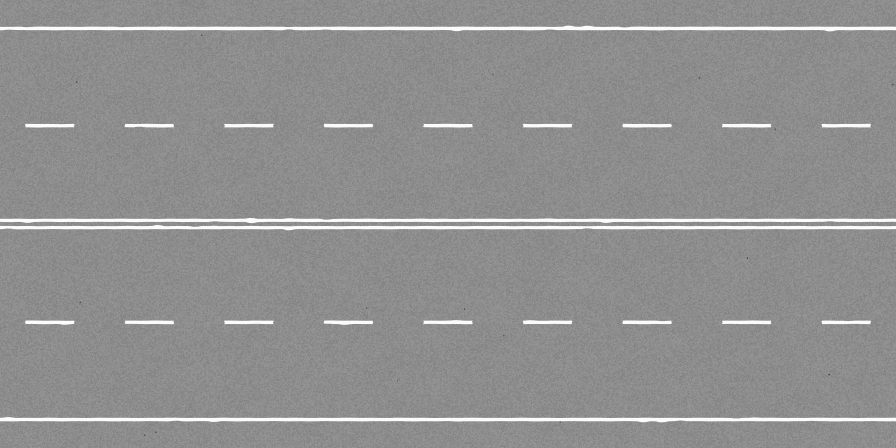
Reproduce this pattern procedurally as a Shadertoy shader.

```glsl
// A four-lane road seen from above: solid borders, a double centre line and nine
// dashes per carriageway. Stripes are box coverages with sine-worn, chipped edges;
// the asphalt is cellular grain with a faint mottling. Canvas height is one unit.

const vec3 ASPHALT = vec3(0.55);
const vec3 PAINT = vec3(0.985);
const float DASH_PERIOD = 2.0 / 9.0;
const float DASH_HALF_LENGTH = 0.0545;
const float STRIPE_HALF_WIDTH = 0.0038;

float hash(vec2 p) {
    vec3 q = fract(vec3(p.xyx) * 0.1031);
    q += dot(q, q.yzx + 33.33);
    return fract((q.x + q.y) * q.z);
}

// Distance to the nearest jittered point, with that point's random value.
vec2 cellular(vec2 p) {
    vec2 cell = floor(p);
    vec2 nearest = vec2(9.0, 0.0);
    for (int j = -1; j <= 1; j++) {
        for (int i = -1; i <= 1; i++) {
            vec2 id = cell + vec2(i, j);
            vec2 site = id + vec2(hash(id), hash(id + 71.7));
            float d = distance(p, site);
            if (d < nearest.x) nearest = vec2(d, hash(id + 19.3));
        }
    }
    return nearest;
}

// Small ripple along a paint edge, plus occasional chips and drips.
float edgeWear(float x, float seed) {
    float ripple = 0.00018 * (sin(x * 47.0 + seed * 5.1) + sin(x * 113.0 + seed * 2.7));
    float cell = floor(x * 24.0);
    float t = fract(x * 24.0);
    float chance = hash(vec2(cell, seed * 13.0));
    float height = mix(-0.0018, 0.0026, hash(vec2(cell + 5.0, seed * 7.0)));
    float bump = smoothstep(0.1, 0.4, t) * (1.0 - smoothstep(0.5, 0.9, t));
    return ripple + step(0.86, chance) * height * bump;
}

// Antialiased coverage, where inside is the depth past an edge.
float coverage(float inside, float pixel) {
    return clamp(inside / pixel + 0.5, 0.0, 1.0);
}

float stripe(vec2 p, float y, float halfWidth, float seed, float pixel) {
    float top = halfWidth + edgeWear(p.x, seed) - (p.y - y);
    float bottom = halfWidth + edgeWear(p.x, seed + 1.0) + (p.y - y);
    return coverage(top, pixel) * coverage(bottom, pixel);
}

float dashMask(vec2 p, float period, float halfLength, float pixel) {
    float x = abs(mod(p.x, period) - 0.5 * period);
    float endWear = 0.0006 * sin(p.y * 900.0 + floor(p.x / period) * 2.3);
    return coverage(halfLength + endWear - x, pixel);
}

vec3 asphalt(vec2 p, vec3 base) {
    vec2 grain = cellular(p * 300.0);
    float shade = 0.055 * (grain.y - 0.5) + 0.045 * (0.45 - grain.x);
    float mottle = sin(p.x * 23.0 + 2.0 * sin(p.y * 17.0)) * sin(p.y * 31.0 + sin(p.x * 13.0));
    // Rare dark pits in the surface
    vec2 pit = cellular(p * 60.0);
    float pitMask = step(0.9985, pit.y) * (1.0 - smoothstep(0.06, 0.16, pit.x));
    return base + shade + 0.004 * mottle - 0.22 * pitMask;
}

void mainImage(out vec4 fragColor, in vec2 fragCoord) {
    vec2 p = fragCoord / iResolution.y;
    float pixel = 1.0 / iResolution.y;

    // Markings mirrored about the centre of the road
    float paint = 0.0;
    float dashes = dashMask(p, DASH_PERIOD, DASH_HALF_LENGTH, pixel);
    for (int i = 0; i < 2; i++) {
        float side = float(2 * i - 1);
        float seed = 10.0 * float(i) + 3.0;
        float border = stripe(p, 0.5 + side * 0.4365, STRIPE_HALF_WIDTH, seed, pixel);
        float centre = stripe(p, 0.5 + side * 0.0081, STRIPE_HALF_WIDTH * 0.92, seed + 2.0, pixel);
        float lane = dashes * stripe(p, 0.5 + side * 0.2195, STRIPE_HALF_WIDTH, seed + 4.0, pixel);
        paint = max(paint, max(border, max(centre, lane)));
    }

    vec3 color = mix(asphalt(p, ASPHALT), PAINT, paint);
    fragColor = vec4(color, 1.0);
}
```
